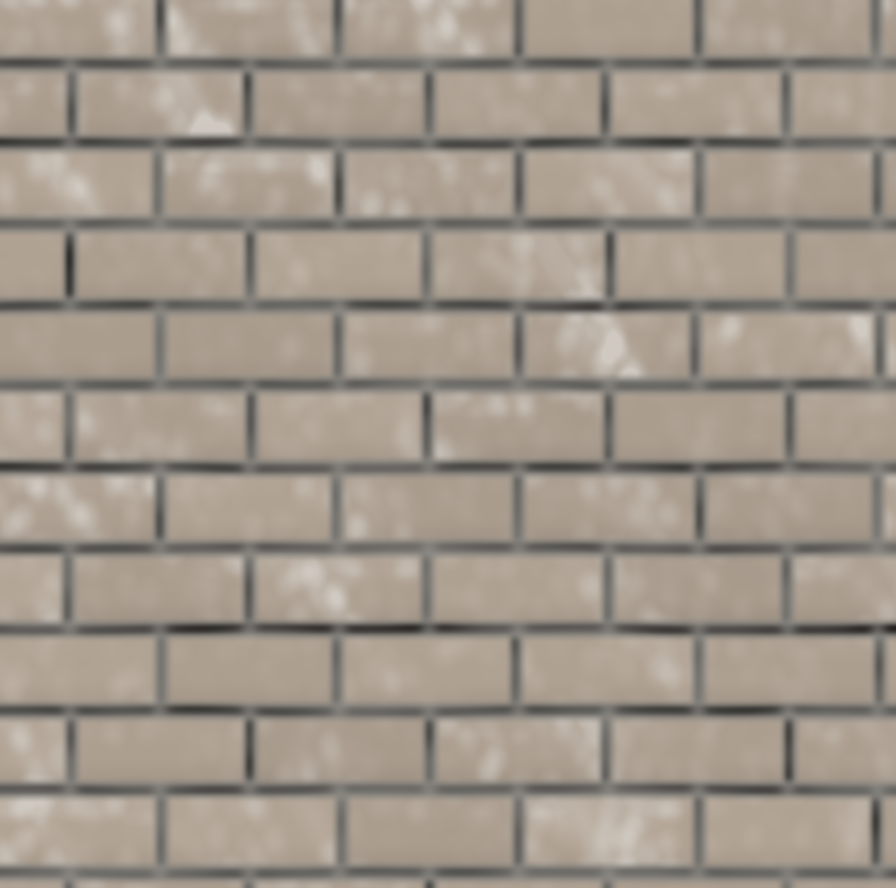
A Shadertoy shader for this texture:

```glsl
// Running-bond wall of smooth tan bricks with pale mineral smears and shaded grey joints.
// Rows shift by half a brick; joints are signed distances with a soft off-centre shadow,
// smears are summed cellular blobs, and slow changes along the joints are layered sines.

const vec2 BRICKS = vec2(4.99, 10.98);        // repeats across and up
const vec2 ORIGIN = vec2(0.89, 0.20);         // first joints, in bricks
const vec2 JOINT_CORE = vec2(0.0010, 0.0020); // half widths, in canvas units
const vec2 JOINT_EDGE = vec2(0.0135, 0.0150);
const vec2 SHADE_WIDTH = vec2(0.0068, 0.0072);
const vec2 JITTER = vec2(0.016, 0.024);       // joint misplacement, in bricks
const vec2 FLECK_CELL = vec2(0.0190, 0.0250);
const float FLECK_AMOUNT = 0.95;
const float HAZE_AMOUNT = 0.42;

const vec3 CLAY = vec3(0.682, 0.627, 0.567);
const vec3 PALE = vec3(0.840, 0.820, 0.795);
const vec3 MORTAR = vec3(0.535, 0.525, 0.505);
const vec3 SHADOW = vec3(0.090, 0.088, 0.080);

float hash(vec2 p) {
    p = fract(p * vec2(0.1031, 0.1137));
    p += dot(p, p.yx + 33.33);
    return fract((p.x + p.y) * p.x * 97.31);
}

vec2 hash2(vec2 p) {
    return vec2(hash(p + 17.3), hash(p.yx + 71.9));
}

// Slow variation along a line, about 0 to 1
float waves(float t, float seed) {
    float phase = 6.283 * hash(vec2(seed, 5.7));
    float s = sin(t * 13.0 + phase) + 0.7 * sin(t * 29.0 + phase * 2.3);
    s += 0.4 * sin(t * 61.0 + phase * 3.7);
    return clamp(0.5 + 0.30 * s, 0.0, 1.0);
}

// Sum of soft blobs in neighbouring cells; few are strong, so they merge into smears
float flecks(vec2 p) {
    vec2 cell = floor(p);
    float total = 0.0;
    for (int j = -1; j <= 1; j++) {
        for (int i = -1; i <= 1; i++) {
            vec2 id = cell + vec2(i, j);
            float strength = pow(hash(id + 3.1), 2.5);
            vec2 d = p - id - 0.1 - 0.8 * hash2(id);
            float fall = max(0.0, 1.0 - dot(d, d));
            total += strength * fall * fall;
        }
    }
    return total;
}

float bell(float x, float width) {
    return exp(-x * x / (width * width));
}

// Brick face: clay with smears gathered at the top edge or in loose patches
vec3 brickColor(vec2 uv, vec2 id, vec2 f) {
    float wear = mix(0.15, 1.0, hash(id + 9.2));
    float topBand = smoothstep(0.45, 0.75, f.y) * step(0.35, hash(id + 21.4));
    float patches = waves(uv.x * 1.4 + uv.y * 0.9, id.y + 40.0);
    float cover = wear * max(0.8 * topBand, 0.12 + 0.88 * patches);
    float amount = FLECK_AMOUNT * cover * flecks(uv / FLECK_CELL);
    float haze = wear * max(patches * patches, topBand * waves(uv.x, id.y + 90.0));
    amount = 0.85 * amount + HAZE_AMOUNT * haze * haze;
    vec3 clay = CLAY * (0.965 + 0.05 * hash(id + 2.6));
    clay *= 0.95 + 0.05 * smoothstep(0.08, 0.40, f.y);
    return mix(clay, PALE, clamp(amount, 0.0, 0.85));
}

void mainImage(out vec4 fragColor, in vec2 fragCoord) {
    vec2 uv = fragCoord / iResolution.xy;
    vec2 size = 1.0 / BRICKS;
    float px = 1.0 / min(iResolution.x, iResolution.y);

    // Bed joints, then head joints inside the row
    vec2 wall = uv * BRICKS - ORIGIN;
    float bed = floor(wall.y + 0.5);
    wall.y += JITTER.y * (2.0 * hash(vec2(bed, 8.3)) - 1.0);
    wall.y += 0.008 * (waves(uv.x, bed + 60.0) - 0.5);
    float row = floor(wall.y);
    wall.x -= 0.5 * mod(row, 2.0);
    float head = floor(wall.x + 0.5);
    float bondX = wall.x;
    wall.x += JITTER.x * (2.0 * hash(vec2(head, row) + 4.4) - 1.0);

    vec2 id = floor(wall);
    vec2 d = (wall - vec2(head, bed)) * size;     // signed distance to the joints
    vec2 cover = 1.0 - smoothstep(JOINT_CORE, JOINT_EDGE + 0.5 * px, abs(d));

    // Shadow line wanders across the joint; each joint has its own depth
    float bedDepth = 0.55 * waves(uv.x * 0.8, bed + 10.0) + 0.45 * hash(vec2(bed, 12.9));
    float bedShift = mix(-0.0010, 0.0030, waves(uv.x * 0.6, bed + 30.0));
    float bedShade = mix(0.22, 0.95, bedDepth * bedDepth);
    bedShade *= bell(d.y - bedShift, SHADE_WIDTH.y);
    float headDepth = 0.5 * waves(uv.y * 2.0, head + row * 7.0 + 20.0);
    headDepth += 0.5 * hash(vec2(head, row) + 31.7);
    float headShade = mix(0.12, 0.80, headDepth * headDepth);
    headShade *= bell(d.x + 0.0020, SHADE_WIDTH.x);

    // Mortar smears lighten the places where joints meet
    float meetX = (bondX - floor(2.0 * bondX + 0.5) * 0.5) * size.x;
    float smear = bell(meetX, 0.010) * bell(d.y, 0.012);
    bedShade *= 1.0 - 0.45 * smear;
    headShade *= 1.0 - 0.45 * smear;

    vec3 color = brickColor(uv, id, fract(wall));
    color = mix(color, mix(MORTAR, SHADOW, headShade), cover.x);
    color = mix(color, mix(MORTAR, SHADOW, bedShade), cover.y);
    color = mix(color, PALE, 0.10 * smear);
    fragColor = vec4(color, 1.0);
}
```
